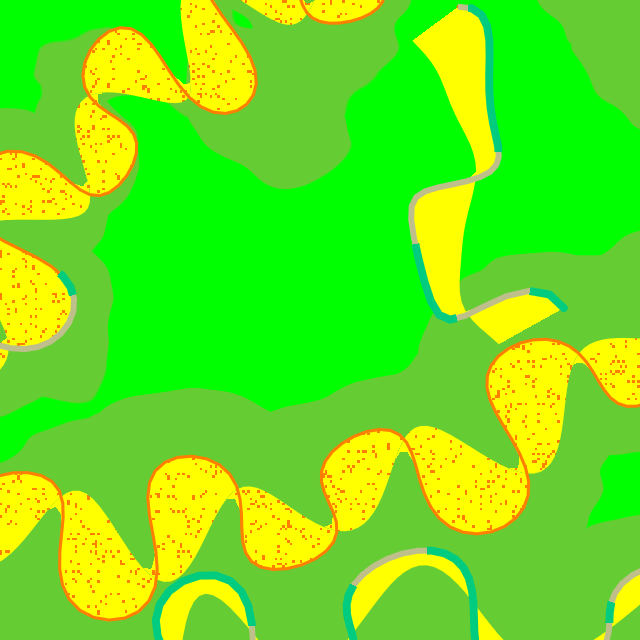
This texture is drawn by a WebGL 2 fragment shader. Its source:

```glsl
#version 300 es
precision highp float;
// Map of meandering river belts: swept bars, channels and a ragged floodplain.

uniform vec2 u_resolution;
out vec4 outColor;

const vec3 PLAIN = vec3(0.0, 1.0, 0.0);
const vec3 FLOODPLAIN = vec3(0.4, 0.8, 0.2);
const vec3 BAR = vec3(1.0, 1.0, 0.0);
const vec3 SCRUB = vec3(1.0, 0.5, 0.0);
const vec3 WATER = vec3(0.0, 0.8, 0.5);
const vec3 SILT = vec3(0.75, 0.75, 0.55);

const float TAU = 6.283185;
const float STEPS_PER_WAVE = 30.0;
const float GRAIN_CELLS = 256.0;
const float GRAIN_SHARE = 0.075;
const float BANK_HALF_WIDTH = 0.0024;
const float CHANNEL_HALF_WIDTH = 0.0062;
const float BULGE = 0.1;

// Belts from bottom to top layer: axis as start, bend and end point.
const int BELTS = 5;
const vec2 START[BELTS] = vec2[](vec2(0.27, -0.04), vec2(0.66, 0.94),
  vec2(0.60, 1.06), vec2(-0.08, 0.17), vec2(0.93, 1.08));
const vec2 BEND[BELTS] = vec2[](vec2(0.60, 0.07), vec2(0.71, 0.72),
  vec2(0.15, 0.98), vec2(0.60, 0.10), vec2(1.02, 1.00));
const vec2 END[BELTS] = vec2[](vec2(1.08, 0.02), vec2(0.77, 0.46),
  vec2(-0.06, 0.42), vec2(1.08, 0.52), vec2(1.12, 0.84));
// Waves, swing of the outer bank, share and lag of the inner bank.
const vec4 SHAPE[BELTS] = vec4[](vec4(2.4, 0.10, 0.75, 0.25),
  vec4(1.15, 0.11, 0.30, 0.9), vec4(3.6, 0.105, 0.6, 2.0),
  vec4(4.1, 0.105, 0.6, 2.0), vec4(1.0, 0.05, 0.6, 2.0));
// Fraction of the belt after which the outer bank carries a channel.
const float CHANNEL_FROM[BELTS] = float[](0.0, 0.0, 0.84, 2.0, 2.0);

float hash(vec2 p) {
  vec3 q = fract(p.xyx * 0.1031);
  q += dot(q, q.yzx + 33.33);
  return fract((q.x + q.y) * q.z);
}

float noise(vec2 p) {
  vec2 i = floor(p), f = fract(p);
  f = f * f * (3.0 - 2.0 * f);
  return mix(mix(hash(i), hash(i + vec2(1, 0)), f.x),
             mix(hash(i + vec2(0, 1)), hash(i + vec2(1, 1)), f.x), f.y);
}

// Distance to a segment and the position along it.
vec2 segment(vec2 p, vec2 a, vec2 b) {
  vec2 ab = b - a;
  float h = clamp(dot(p - a, ab) / max(dot(ab, ab), 1e-9), 0.0, 1.0);
  return vec2(length(p - a - ab * h), h);
}

bool crosses(vec2 p, vec2 a, vec2 b) {
  return (a.y > p.y) != (b.y > p.y)
    && p.x < a.x + (p.y - a.y) * (b.x - a.x) / (b.y - a.y);
}

// Outer bank in xy, inner bank in zw.
vec4 banks(int belt, float t) {
  vec4 shape = SHAPE[belt];
  vec2 a = START[belt], b = BEND[belt], c = END[belt];
  vec2 axis = mix(mix(a, b, t), mix(b, c, t), t);
  vec2 along = normalize(mix(b - a, c - b, t));
  vec2 across = vec2(-along.y, along.x);
  float seed = float(belt) * 1.7;
  float phase = TAU * shape.x * t + 0.5 * sin(5.0 * t + seed);
  float swing = shape.y * (1.0 + 0.25 * sin(13.0 * t + seed));
  float bulge = BULGE * distance(a, c) / shape.x;
  vec2 outer = axis + across * swing * sin(phase) - along * bulge * sin(2.0 * phase);
  vec2 inner = axis + across * swing * shape.z * sin(phase - shape.w);
  return vec4(outer, inner);
}

// Signed distance to the swept bar, distance to the outer bank, position on it.
vec3 traceBelt(int belt, vec2 p) {
  float steps = floor(SHAPE[belt].x * STEPS_PER_WAVE);
  vec4 last = banks(belt, 0.0);
  bool inside = false, lastRung = crosses(p, last.xy, last.zw);
  vec3 nearest = vec3(9.0, 9.0, 0.0);
  for (float i = 0.0; i < steps; i++) {
    vec4 next = banks(belt, (i + 1.0) / steps);
    vec2 outer = segment(p, last.xy, next.xy);
    float inner = segment(p, last.zw, next.zw).x;
    if (outer.x < nearest.y) nearest.yz = vec2(outer.x, (i + outer.y) / steps);
    nearest.x = min(nearest.x, min(outer.x, inner));
    bool rung = crosses(p, next.xy, next.zw);
    bool sides = crosses(p, last.xy, next.xy) != crosses(p, last.zw, next.zw);
    inside = inside || (sides != (rung != lastRung));
    last = next;
    lastRung = rung;
  }
  if (inside) nearest.x = -nearest.x;
  return nearest;
}

void main() {
  float unit = min(u_resolution.x, u_resolution.y);
  vec2 p = gl_FragCoord.xy / unit;

  vec3 traces[BELTS];
  float beltDistance = 9.0;
  for (int i = 0; i < BELTS; i++) {
    traces[i] = traceBelt(i, p);
    if (i != 1) beltDistance = min(beltDistance, traces[i].x);
  }

  // Floodplain of uneven reach
  float reach = -0.02 + 0.23 * noise(p * 4.0 + 7.0) + 0.03 * noise(p * vec2(16.0, 26.0));
  vec3 color = mix(PLAIN, FLOODPLAIN, clamp(0.5 - (beltDistance - reach) * unit * 0.6, 0.0, 1.0));

  // Bars with grains, then banks or channels
  float grain = step(hash(floor(p * GRAIN_CELLS)), GRAIN_SHARE);
  for (int i = 0; i < BELTS; i++) {
    vec3 trace = traces[i];
    bool clean = i < 2;
    bool channel = trace.z > CHANNEL_FROM[i];
    bool silted = noise(vec2(trace.z * 8.0, float(i) * 3.0 + 0.5)) > 0.6;
    vec3 bar = clean ? BAR : mix(BAR, SCRUB, grain);
    vec3 bank = channel ? (silted ? SILT : WATER) : SCRUB;
    float halfWidth = channel ? CHANNEL_HALF_WIDTH * (silted ? 0.75 : 1.0) : BANK_HALF_WIDTH;
    color = mix(color, bar, clamp(0.5 - trace.x * unit, 0.0, 1.0));
    color = mix(color, bank, clamp(0.5 - (trace.y - halfWidth) * unit, 0.0, 1.0));
  }
  outColor = vec4(color, 1.0);
}
```
